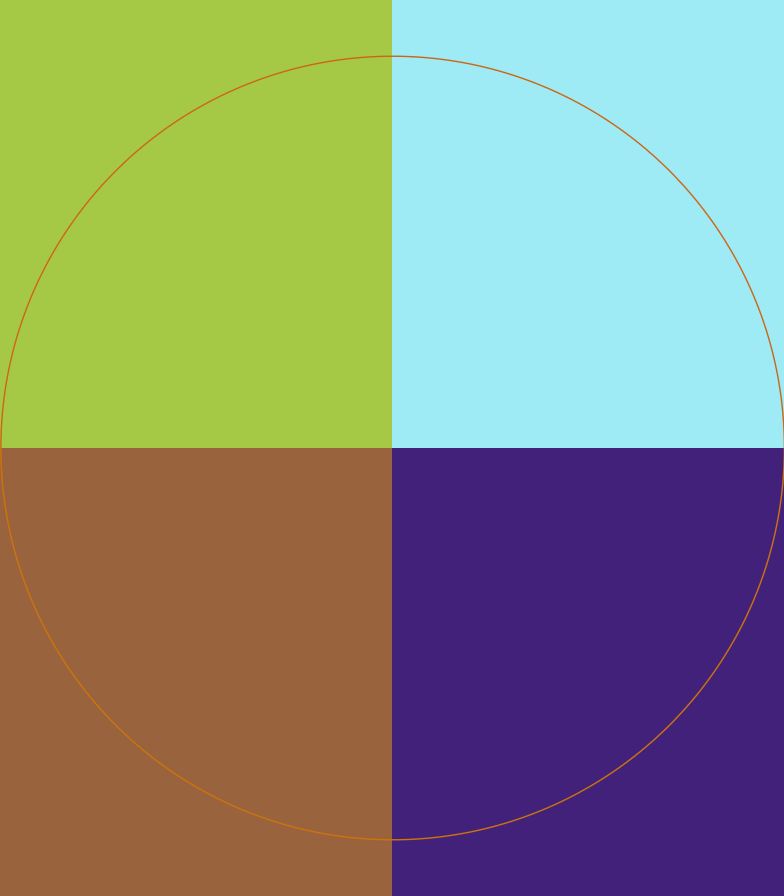
Write a WebGL 2 fragment shader that draws this background.

```glsl
#version 300 es
precision highp float;
// Four flat colour quadrants crossed by a thin orange circle as wide as the canvas.

uniform vec2 u_resolution;
out vec4 fragColor;

void main() {
    // Centred coordinates, one unit per canvas width
    vec2 p = (gl_FragCoord.xy - 0.5 * u_resolution) / u_resolution.x;
    float pixel = 1.0 / u_resolution.x;

    // Quadrants with edges softened over one pixel
    vec2 side = clamp(p / pixel + 0.5, 0.0, 1.0);
    vec3 brown = vec3(0.60, 0.39, 0.24);
    vec3 purple = vec3(0.26, 0.13, 0.48);
    vec3 green = vec3(0.65, 0.79, 0.27);
    vec3 cyan = vec3(0.62, 0.92, 0.96);
    vec3 color = mix(mix(brown, purple, side.x), mix(green, cyan, side.x), side.y);

    // Hairline circle, slightly right of centre so its right tip leaves the canvas
    float ringDistance = abs(length(p - vec2(0.0008, 0.0)) - 0.4997);
    float ring = clamp(0.5 + (0.0009 - ringDistance) / pixel, 0.0, 1.0);
    vec3 orange = mix(vec3(0.80, 0.45, 0.05), vec3(0.80, 0.40, 0.08), side.y);
    color = mix(color, orange, ring);

    fragColor = vec4(color, 1.0);
}
```
